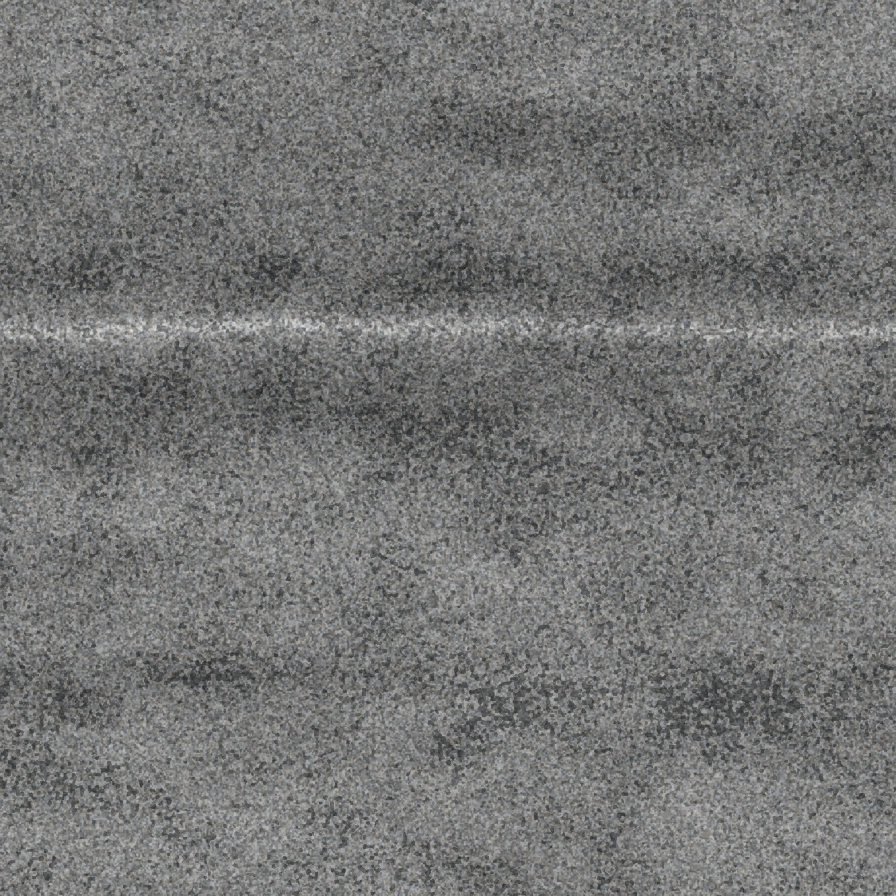
This texture is drawn by a three.js fragment shader. Its source:

```glsl
// Worn grey asphalt: fine mineral grain, horizontal wear bands and dark tar clumps.
varying vec2 vUv;

const vec3  BASE_COLOR    = vec3(0.472, 0.473, 0.470);
const vec3  TAR_COLOR     = vec3(0.235, 0.240, 0.242);
const vec3  TINT_AXIS     = vec3(0.020, 0.003, -0.025); // warm to cool
const float GRAIN_SCALE   = 270.0;  // cells across the canvas
const float FINE_SCALE    = 460.0;
const float CLUMP_SCALE   = 225.0;
const float GRAIN_DEPTH   = 0.19;
const float FINE_DEPTH    = 0.21;
const float CLOUD_DEPTH   = 0.07;
const float BLOTCH_DEPTH  = 0.055;
const float RIDGE_HEIGHT  = 0.632;  // pale worn line
const float RIDGE_WIDTH   = 0.012;
const float RIDGE_LIGHT   = 0.12;
const float TAR_STRENGTH  = 0.68;
const float MAX_DENSITY   = 0.52;

vec3 hash3(vec2 p) {
  vec3 q = fract(p.xyx * vec3(0.1031, 0.1030, 0.0973));
  q += dot(q, q.yxz + 33.33);
  return fract((q.xxy + q.yzz) * q.zyx);
}

// Smooth cellular noise: x is the tone and y the tint of the nearest grains.
vec2 grains(vec2 p, float crispness) {
  vec2 cell = floor(p);
  vec2 local = p - cell;
  vec3 sum = vec3(0.0);
  for (int j = -1; j <= 1; j++) {
    for (int i = -1; i <= 1; i++) {
      vec2 offset = vec2(float(i), float(j));
      vec3 rnd = hash3(cell + offset + 17.0);
      vec2 toGrain = offset + 0.15 + 0.7 * rnd.xy - local;
      float weight = exp(-crispness * dot(toGrain, toGrain));
      sum += weight * vec3(rnd.z, fract(rnd.z * 57.0 + rnd.x), 1.0);
    }
  }
  return sum.xy / sum.z;
}

float band(float y, float center, float width) {
  float d = (y - center) / width;
  return exp(-d * d);
}

float patchMask(vec2 p, vec2 center, vec2 size) {
  vec2 d = (p - center) / size;
  return exp(-dot(d, d));
}

// Broad light and dark streaks left by wear.
float wearBands(vec2 p) {
  float light = 0.035 * band(p.y, 0.97, 0.06)
              + 0.025 * band(p.y, 0.38, 0.09)
              + 0.030 * band(p.y, 0.05, 0.12)
              + 0.020 * band(p.y, 0.28, 0.012);
  float dark = 0.050 * band(p.y, 0.685, 0.035)
             + 0.035 * band(p.y, 0.55, 0.05)
             + 0.025 * band(p.y, 0.80, 0.07)
             + 0.020 * band(p.y, 0.245, 0.03)
             + 0.040 * patchMask(p, vec2(0.70, 0.855), vec2(0.20, 0.022))
             + 0.035 * patchMask(p, vec2(0.68, 0.69), vec2(0.20, 0.035))
             + 0.025 * patchMask(p, vec2(0.30, 0.55), vec2(0.28, 0.05));
  return light - dark;
}

// Where tar tends to show through, from 0 to 1.
float tarDensity(vec2 p) {
  return 0.15
       + 0.10 * band(p.y, 0.69, 0.035)
       + 0.10 * band(p.y, 0.53, 0.06)
       + 0.20 * patchMask(p, vec2(0.20, 0.235), vec2(0.26, 0.035))
       + 0.18 * patchMask(p, vec2(0.08, 0.155), vec2(0.10, 0.03))
       + 0.32 * patchMask(p, vec2(0.78, 0.215), vec2(0.19, 0.045))
       + 0.22 * patchMask(p, vec2(0.58, 0.20), vec2(0.07, 0.07))
       + 0.18 * patchMask(p, vec2(0.60, 0.355), vec2(0.06, 0.035))
       + 0.13 * patchMask(p, vec2(0.36, 0.07), vec2(0.08, 0.04));
}

void main() {
  // Gently wavering bands
  vec2 p = vUv;
  p.y += 0.004 * sin(5.0 * p.x + 2.5) + 0.002 * sin(17.0 * p.x);

  // Large and middle-sized variation
  float cloud = grains(vUv * vec2(4.0, 15.0), 6.0).x - 0.5;
  float blotch = grains(vUv * vec2(15.0, 22.0) + 40.0, 6.0).x - 0.5;
  float tone = wearBands(p) + CLOUD_DEPTH * cloud + BLOTCH_DEPTH * blotch;

  // Mineral grain in two sizes
  vec2 coarse = grains(vUv * GRAIN_SCALE, 7.0) - 0.5;
  vec2 fine = grains(vUv * FINE_SCALE + 90.0, 7.0) - 0.5;
  tone += GRAIN_DEPTH * coarse.x + FINE_DEPTH * fine.x;

  // Pale ridge, broken up by the grain
  float ridge = band(p.y, RIDGE_HEIGHT, RIDGE_WIDTH);
  tone += RIDGE_LIGHT * ridge * (1.0 + 1.5 * coarse.x);

  vec3 color = BASE_COLOR + tone + TINT_AXIS * (coarse.y + 0.5 * fine.y);

  // Dark tar clumps between the grains
  float clump = grains(vUv * CLUMP_SCALE + 300.0, 8.0).x;
  float density = tarDensity(p) * clamp(1.0 - 1.6 * blotch, 0.4, 1.6);
  density = min(density, MAX_DENSITY);
  float tar = 1.0 - smoothstep(density - 0.09, density + 0.09, clump);
  color = mix(color, TAR_COLOR + 0.5 * tone, TAR_STRENGTH * tar * (1.0 - ridge));

  gl_FragColor = vec4(clamp(color, 0.0, 1.0), 1.0);
}
```
